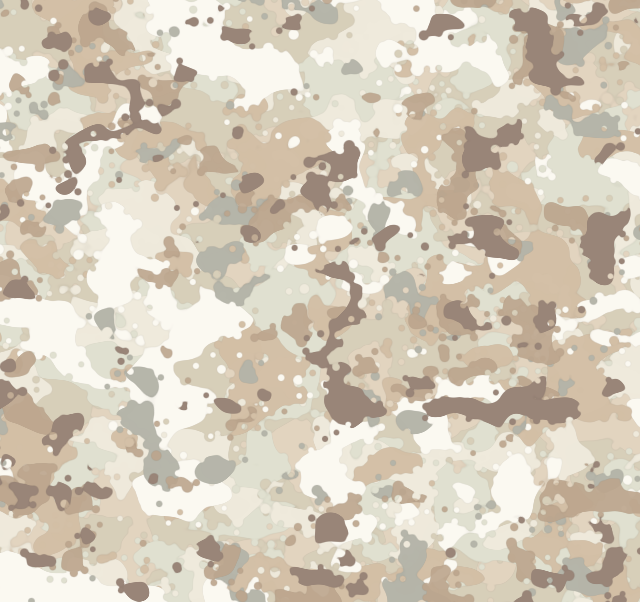
A Shadertoy shader for this pattern:

```glsl
// Pale desert camouflage: eight layers of blobs painted over a sand ground.
// Each blob is a thresholded gradient-noise body; small discs are smoothly
// joined to it or bitten out of it, giving knobbed edges and stray dots.

const int   LAYERS        = 8;
const float KNOB_FREQ     = 42.0;   // knob cells per canvas height
const float KNOB_JITTER   = 0.5;
const float KNOB_BIG      = 0.39;   // radii in knob cells
const float KNOB_SMALL    = 0.19;
const float FILLET        = 0.24;   // rounding of the joints
const float STRETCH       = 1.25;   // blobs are wider than tall
const float DETAIL_RATIO  = 2.3;
const float DETAIL_AMOUNT = 0.6;
const float WARM_FREQ     = 3.2;    // regions where the browns gather
const float NOISE_SPREAD  = 0.25;   // scales the noise to unit deviation
const float OUTLINE       = 0.035;
const float OUTLINE_WIDTH = 0.05;

const vec3 SAND = vec3(0.845, 0.81, 0.725);

// Colour and opacity, from the bottom layer to the top one
const vec4 PAINT[LAYERS] = vec4[LAYERS](
    vec4(0.895, 0.835, 0.755, 0.85),  // peach
    vec4(0.880, 0.880, 0.815, 1.00),  // sage
    vec4(0.940, 0.920, 0.865, 0.95),  // cream
    vec4(0.825, 0.745, 0.645, 0.95),  // tan
    vec4(0.985, 0.975, 0.945, 1.00),  // ivory
    vec4(0.705, 0.705, 0.660, 0.97),  // grey
    vec4(0.735, 0.645, 0.550, 0.90),  // dark tan
    vec4(0.600, 0.520, 0.470, 1.00)); // brown

// Blob frequency, threshold in deviations, pull towards warm regions
const vec3 SHAPE[LAYERS] = vec3[LAYERS](
    vec3(6.5, 0.35,  0.3),
    vec3(6.0, 0.38, -0.4),
    vec3(7.0, 0.73, -0.3),
    vec3(7.5, 0.85,  0.5),
    vec3(7.0, 0.82, -0.5),
    vec3(7.0, 1.55,  0.0),
    vec3(8.5, 1.50,  0.5),
    vec3(9.0, 1.58,  0.5));

vec2 hash2(vec2 p) {
    vec3 q = fract(p.xyx * vec3(0.1031, 0.1030, 0.0973));
    q += dot(q, q.yzx + 33.33);
    return fract((q.xx + q.yz) * q.zy);
}

float cornerSlope(vec2 cell, vec2 offset) {
    float angle = 6.2832 * hash2(cell).x;
    return dot(vec2(cos(angle), sin(angle)), offset);
}

float gradientNoise(vec2 p) {
    vec2 i = floor(p), f = p - i;
    vec2 u = f * f * f * (f * (f * 6.0 - 15.0) + 10.0);
    vec2 e = vec2(1.0, 0.0);
    return mix(mix(cornerSlope(i, f), cornerSlope(i + e, f - e), u.x),
               mix(cornerSlope(i + e.yx, f - e.yx),
                   cornerSlope(i + 1.0, f - 1.0), u.x), u.y);
}

float smoothMin(float a, float b) {
    float h = max(FILLET - abs(a - b), 0.0) / FILLET;
    return min(a, b) - 0.25 * h * h * FILLET;
}

// Height of a layer at p, in deviations of the noise
float blobField(vec2 p, vec3 shape, float seed) {
    p.y *= STRETCH;
    vec2 q = p * shape.x + seed * vec2(17.3, 29.1);
    vec2 turned = mat2(0.8, 0.6, -0.6, 0.8) * q * DETAIL_RATIO;
    float n = gradientNoise(q) + DETAIL_AMOUNT * gradientNoise(turned);
    n += shape.z * gradientNoise(p * WARM_FREQ + 71.7);
    return n / NOISE_SPREAD;
}

// Approximate signed distance to a layer, in knob cells
float blobDistance(vec2 p, vec3 shape, float seed) {
    float d = shape.y - blobField(p, shape, seed);
    vec2 q = p * KNOB_FREQ + seed * vec2(0.37, 0.61);
    vec2 base = floor(q - 0.5);
    for (int k = 0; k < 4; k++) {
        vec2 cell = base + vec2(k & 1, k >> 1);
        vec2 id = cell + seed * 57.0;
        vec2 center = cell + 0.5 + KNOB_JITTER * (hash2(id) - 0.5);
        vec2 rnd = hash2(id + 311.0);
        float disc = length(q - center) - mix(KNOB_BIG, KNOB_SMALL, rnd.x);
        vec2 place = (center - seed * vec2(0.37, 0.61)) / KNOB_FREQ;
        float level = blobField(place, shape, seed) - shape.y;
        float reach = mix(0.25, 1.3, rnd.x * rnd.x * rnd.x);
        if (rnd.y < 0.55) {
            if (level > -reach) d = smoothMin(d, disc);    // knob or dot
        } else if (level < reach) {
            d = -smoothMin(-d, disc);                      // bite
        }
    }
    return d;
}

void mainImage(out vec4 fragColor, in vec2 fragCoord) {
    vec2 p = fragCoord / iResolution.y;
    float pixel = KNOB_FREQ / iResolution.y;
    vec3 color = SAND;
    for (int i = 0; i < LAYERS; i++) {
        float d = blobDistance(p, SHAPE[i], float(i) + 1.0);
        float soft = clamp(fwidth(d), 0.4 * pixel, 1.5 * pixel) * 0.7;
        float cover = 1.0 - smoothstep(-soft, soft, d);
        color = mix(color, PAINT[i].rgb, cover * PAINT[i].a);
        float edge = d / OUTLINE_WIDTH;
        color *= 1.0 - OUTLINE * exp(-edge * edge);
    }
    fragColor = vec4(color, 1.0);
}
```
